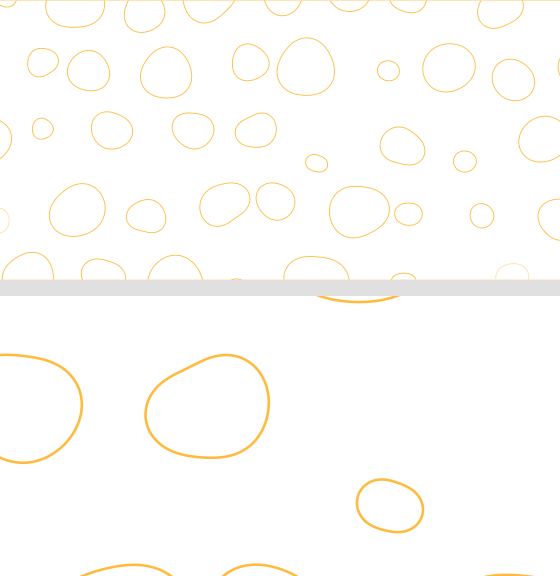
Top, the full canvas; bottom, a detail of the centre.
Write a Shadertoy shader that draws this pattern.

```glsl
const vec3 PAPER = vec3(1.0);
const vec3 LINE_COLOR = vec3(1.0, 0.734, 0.25);
const float CELL = 0.25;              // grid spacing, in canvas heights
const float ROW_SHIFT = 0.37;         // sideways slip per row, in cells
const float LINE_WIDTH = 0.0031;
const vec2 LARGE_RADII = vec2(0.042, 0.108);
const vec2 SMALL_RADII = vec2(0.034, 0.076);
const vec2 STRETCH = vec2(-0.05, 0.17);
const float EGG = 0.055;              // strength of the three-sided bulge
const float TILT = 1.4;
const float FAINT_CHANCE = 0.04;
const float FAINT_STRENGTH = 0.45;
const float TOP_EDGE = 0.9;
const float BOTTOM_EDGE = 0.5;

float hash(vec2 cell, float salt) {
    return fract(sin(dot(cell, vec2(127.1, 311.7)) + salt * 74.7) * 43758.5453);
}

// Box-filtered coverage of a line at signed distance d
float lineCoverage(float d, float pixel) {
    float h = 0.5 * LINE_WIDTH;
    return clamp((d + h) / pixel + 0.5, 0.0, 1.0)
         - clamp((d - h) / pixel + 0.5, 0.0, 1.0);
}

// Approximate signed distance to a rounded pebble
float pebbleDistance(vec2 p, float radius, vec2 cell) {
    float angle = atan(p.y, p.x);
    float a = 2.0 * (angle - (hash(cell, 4.0) - 0.5) * TILT);
    float b = 3.0 * angle + 6.2832 * hash(cell, 5.0);
    float stretch = mix(STRETCH.x, STRETCH.y, hash(cell, 6.0));
    float egg = EGG * hash(cell, 7.0);
    float shape = 1.0 + stretch * cos(a) + egg * cos(b);
    float slope = -2.0 * stretch * sin(a) - 3.0 * egg * sin(b);
    return (length(p) - radius * shape) / length(vec2(1.0, slope / shape));
}

// Strength of the outline drawn by one cell's pebble
float pebbleOutline(vec2 uv, vec2 cell, float pixel) {
    // Large and small pebbles alternate along each row
    bool large = mod(cell.x + cell.y, 2.0) < 0.5;
    vec2 radii = large ? LARGE_RADII : SMALL_RADII;
    float radius = mix(radii.x, radii.y, hash(cell, 1.0));

    // Small pebbles may wander further inside their cell
    float room = max(0.5 * CELL - 1.2 * radius, 0.0) + 0.006;
    vec2 jitter = vec2(hash(cell, 2.0), hash(cell, 3.0)) * 2.0 - 1.0;
    vec2 center = (cell + vec2(0.5 - ROW_SHIFT * cell.y, 0.0)) * CELL + jitter * room;

    float strength = hash(cell, 8.0) < FAINT_CHANCE ? FAINT_STRENGTH : 1.0;
    return strength * lineCoverage(pebbleDistance(uv - center, radius, cell), pixel);
}

void mainImage(out vec4 fragColor, in vec2 fragCoord) {
    float pixel = 1.0 / iResolution.y;
    vec2 uv = fragCoord * pixel;

    // Pale lines along the top and bottom borders
    float ink = max(TOP_EDGE * lineCoverage(1.0 - uv.y, pixel),
                    BOTTOM_EDGE * lineCoverage(uv.y, pixel));

    // Pebbles of the surrounding cells
    float baseRow = floor(uv.y / CELL + 0.5);
    for (float j = -1.0; j <= 1.0; j++) {
        float row = baseRow + j;
        float baseColumn = floor(uv.x / CELL + ROW_SHIFT * row);
        for (float i = -1.0; i <= 1.0; i++) {
            ink = max(ink, pebbleOutline(uv, vec2(baseColumn + i, row), pixel));
        }
    }
    fragColor = vec4(mix(PAPER, LINE_COLOR, ink), 1.0);
}
```
